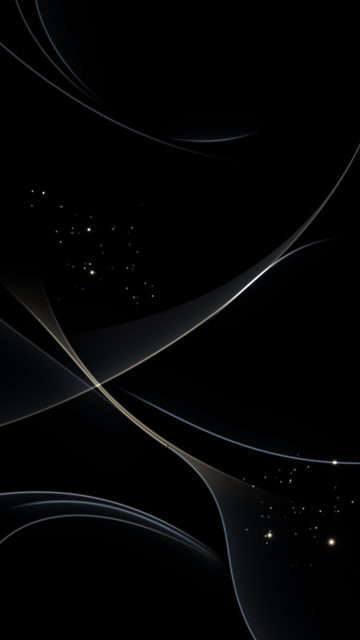
A WebGL 2 fragment shader for this background:

```glsl
#version 300 es
precision highp float;

uniform vec2 u_resolution;
out vec4 fragColor;

#define LINE_WIDTH 0.0028
#define EDGE 0.003
#define STAR_COUNT 84
#define STAR_RADIUS 0.0027
#define BASE vec3(0.001, 0.001, 0.004)
#define SILVER vec3(0.93, 0.95, 1.0)
#define STEEL vec3(0.72, 0.85, 1.0)
#define GOLD vec3(1.0, 0.93, 0.81)

float hash(float n) {
    return fract(sin(n * 127.1) * 43758.5453);
}

vec2 bezier(vec2 a, vec2 b, vec2 c, vec2 d, float t) {
    float s = 1.0 - t;
    return s * s * s * a + 3.0 * s * t * (s * b + t * c) + t * t * t * d;
}

// Signed distance (positive above) and parameter of a curve rising in x
vec2 curve(vec2 p, vec2 a, vec2 b, vec2 c, vec2 d) {
    float t = 0.5, halfStep = 0.25;
    for (int i = 0; i < 13; i++) {
        t += bezier(a, b, c, d, t).x < p.x ? halfStep : -halfStep;
        halfStep *= 0.5;
    }
    float s = 1.0 - t;
    vec2 tangent = normalize(s * s * (b - a) + 2.0 * s * t * (c - b) + t * t * (d - c));
    vec2 offset = p - bezier(a, b, c, d, t);
    return vec2(tangent.x * offset.y - tangent.y * offset.x, t);
}

float above(float d) { return smoothstep(-EDGE, EDGE, d); }

// Glow that falls away from one side of an edge
float veil(float d, float reach) { return above(d) * exp(-max(d, 0.0) / reach); }

float fade(float t, float head, float tail) {
    return smoothstep(0.0, head, t) * (1.0 - smoothstep(1.0 - tail, 1.0, t));
}

float stroke(vec2 c, float width, float head, float tail) {
    return exp(-c.x * c.x / (width * width)) * fade(c.y, head, tail);
}

vec3 topArcs(vec2 p) {
    vec2 sweep = curve(p, vec2(0.0, 1.658), vec2(0.18, 1.50), vec2(0.42, 1.355), vec2(0.69, 1.328));
    vec2 outer = curve(p, vec2(0.042, 1.786), vec2(0.08, 1.66), vec2(0.19, 1.54), vec2(0.30, 1.475));
    vec2 inner = curve(p, vec2(0.098, 1.786), vec2(0.12, 1.66), vec2(0.21, 1.55), vec2(0.31, 1.475));
    vec2 bowl = curve(p, vec2(0.44, 1.40), vec2(0.54, 1.378), vec2(0.64, 1.378), vec2(0.74, 1.422));
    vec3 col = SILVER * 0.24 * stroke(sweep, LINE_WIDTH, 0.002, 0.55);
    col += SILVER * 0.20 * stroke(outer, LINE_WIDTH, 0.002, 0.5);
    col += STEEL * 0.26 * stroke(inner, LINE_WIDTH, 0.002, 0.6);
    col += STEEL * 0.035 * veil(inner.x, 0.07) * fade(inner.y, 0.002, 0.7);
    col += STEEL * fade(bowl.y, 0.5, 0.45) * (0.30 * stroke(bowl, LINE_WIDTH, 0.1, 0.1) + 0.07 * veil(bowl.x, 0.018));
    return col;
}

vec3 risingRibbon(vec2 p) {
    vec2 low = curve(p, vec2(0.0, 0.595), vec2(0.30, 0.69), vec2(0.80, 0.96), vec2(1.0, 1.375));
    vec2 high = curve(p, vec2(0.15, 0.845), vec2(0.50, 0.88), vec2(0.84, 1.05), vec2(1.0, 1.378));
    vec2 branch = curve(p, vec2(0.55, 0.865), vec2(0.70, 0.98), vec2(0.78, 1.11), vec2(0.96, 1.118));
    float body = above(low.x) * above(-high.x) * smoothstep(0.14, 0.38, p.x);
    vec3 col = SILVER * body * (0.05 + 0.13 * exp(-max(low.x, 0.0) / 0.03));
    col += STEEL * 0.09 * veil(low.x, 0.055) * (1.0 - smoothstep(0.15, 0.40, p.x));
    float shine = 0.22 + 0.26 * smoothstep(0.1, 0.45, p.x) - 0.28 * smoothstep(0.55, 0.8, p.x);
    col += GOLD * shine * stroke(low, LINE_WIDTH, 0.001, 0.001);
    col += SILVER * 0.72 * stroke(branch, LINE_WIDTH, 0.4, 0.62);
    col += STEEL * 0.05 * veil(-branch.x, 0.018) * fade(branch.y, 0.5, 0.5);
    return col;
}

vec3 fallingRibbon(vec2 p) {
    vec2 upperLeft = curve(p, vec2(0.0, 0.991), vec2(0.20, 0.82), vec2(0.25, 0.68), vec2(0.465, 0.537));
    vec2 right = curve(p, vec2(0.10, 1.06), vec2(0.17, 0.69), vec2(0.50, 0.495), vec2(0.79, 0.395));
    // The steep tail is solved along y, so its positive side is the right
    vec2 tail = curve(p.yx, vec2(0.0, 0.71), vec2(0.22, 0.58), vec2(0.38, 0.70), vec2(0.537, 0.465));
    float left = p.y > 0.537 ? upperLeft.x : tail.x;
    float body = above(left) * above(-right.x);
    float lit = (1.0 - smoothstep(0.70, 1.06, p.y)) * smoothstep(0.34, 0.52, p.y);
    vec3 col = GOLD * 0.30 * body * lit * exp(-max(left, 0.0) / 0.09);
    col += STEEL * 0.12 * body * exp(-max(tail.x, 0.0) / 0.065) * (1.0 - smoothstep(0.32, 0.48, p.y));
    col += GOLD * 0.42 * stroke(upperLeft, LINE_WIDTH, 0.35, 0.001);
    col += GOLD * 0.40 * stroke(right, LINE_WIDTH, 0.45, 0.5);
    col += STEEL * 0.36 * stroke(tail, LINE_WIDTH, 0.001, 0.001);
    return col;
}

vec3 crossingLines(vec2 p) {
    vec2 blue = curve(p, vec2(0.30, 0.715), vec2(0.50, 0.62), vec2(0.68, 0.49), vec2(1.0, 0.491));
    vec2 faint = curve(p, vec2(0.0, 0.891), vec2(0.12, 0.80), vec2(0.25, 0.71), vec2(0.42, 0.565));
    vec3 col = STEEL * 0.46 * stroke(blue, LINE_WIDTH, 0.3, 0.002);
    col += STEEL * 0.035 * veil(blue.x, 0.03) * fade(blue.y, 0.3, 0.3);
    col += SILVER * 0.13 * stroke(faint, LINE_WIDTH, 0.002, 0.3);
    col += STEEL * 0.07 * veil(-faint.x, 0.04) * fade(faint.y, 0.002, 0.4);
    return col;
}

vec3 lowerArcs(vec2 p) {
    vec2 top = curve(p, vec2(0.0, 0.405), vec2(0.22, 0.43), vec2(0.42, 0.38), vec2(0.635, 0.215));
    vec2 mid = curve(p, vec2(0.0, 0.36), vec2(0.22, 0.42), vec2(0.40, 0.375), vec2(0.635, 0.205));
    vec2 low = curve(p, vec2(0.0, 0.27), vec2(0.13, 0.39), vec2(0.37, 0.37), vec2(0.635, 0.20));
    vec3 col = SILVER * 0.42 * stroke(top, LINE_WIDTH, 0.001, 0.35);
    col += STEEL * 0.38 * stroke(mid, LINE_WIDTH * 1.2, 0.25, 0.3);
    col += SILVER * 0.30 * stroke(low, LINE_WIDTH, 0.001, 0.4);
    col += STEEL * 0.08 * veil(-top.x, 0.02) * fade(top.y, 0.001, 0.1);
    col += STEEL * 0.09 * veil(-mid.x, 0.018) * fade(mid.y, 0.2, 0.1);
    return col;
}

// Two loose clusters of specks, then the few large sparks
vec3 stars(vec2 p) {
    float light = 0.0;
    for (int i = 0; i < STAR_COUNT; i++) {
        float n = float(i) + 1.0;
        vec2 scatter = vec2(hash(n) + hash(n + 0.31), hash(n + 0.57) + hash(n + 0.83)) - 1.0;
        vec2 center = i % 2 == 0 ? vec2(0.27, 1.06) : vec2(0.83, 0.35);
        vec2 d = (p - center - scatter * vec2(0.21, 0.20)) / STAR_RADIUS;
        light += exp(-dot(d, d)) * mix(0.12, 0.75, pow(hash(n + 0.19), 2.0));
    }
    vec3 sparks[6] = vec3[6](vec3(0.247, 1.140, 0.7), vec3(0.256, 1.021, 0.8), vec3(0.121, 1.242, 0.5),
        vec3(0.749, 0.291, 1.0), vec3(0.921, 0.272, 1.3), vec3(0.930, 0.493, 0.9));
    for (int i = 0; i < 6; i++) {
        float d = length(p - sparks[i].xy) / (0.0055 * sparks[i].z);
        light += exp(-d * d) + 0.14 * exp(-d * 0.7);
    }
    return GOLD * light;
}

void main() {
    vec2 p = gl_FragCoord.xy / u_resolution * vec2(1.0, 16.0 / 9.0);
    vec3 col = BASE + topArcs(p) + risingRibbon(p) + fallingRibbon(p);
    col += crossingLines(p) + lowerArcs(p) + stars(p);
    fragColor = vec4(min(col, 1.0), 1.0);
}
```
